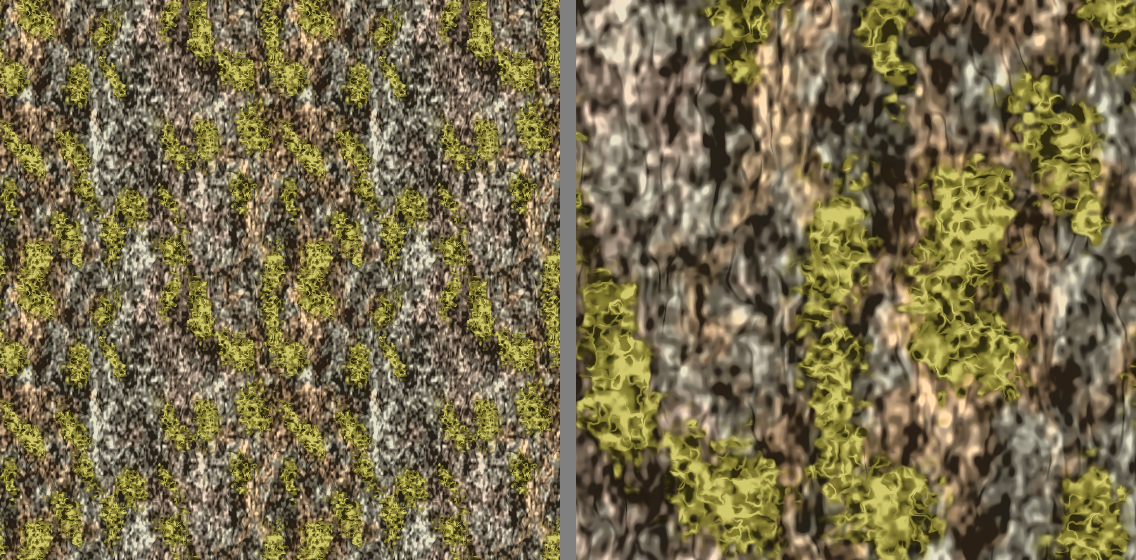
Left: the whole. Right: its middle third, enlarged.
Give the GLSL for this texture, as a Shadertoy shader.

```glsl
#define REPEATS 2.0
#define MOSS_GRID vec2(6.0, 5.0)
#define MOSS_DENSITY 0.80
#define MOSS_RAGGED 2.1
#define BARK_CONTRAST 1.35
#define GRAIN 0.62
#define RELIEF 1.7
#define CRACK_DEPTH 0.30
#define LICHEN 0.38

const float TAU = 6.28319;
const vec3 BARK_DARK = vec3(0.15, 0.125, 0.09);
const vec3 BARK_MID = vec3(0.42, 0.385, 0.33);
const vec3 BARK_LIGHT = vec3(0.65, 0.61, 0.55);
const vec3 BARK_PALE = vec3(0.93, 0.89, 0.80);
const vec3 MOSS_DARK = vec3(0.19, 0.17, 0.06);
const vec3 MOSS_MID = vec3(0.51, 0.48, 0.18);
const vec3 MOSS_TIP = vec3(0.82, 0.79, 0.42);

float hash(vec2 cell, float seed) {
    vec3 p = fract((cell.xyx + seed * 17.3) * vec3(0.1031, 0.1030, 0.0973));
    p += dot(p, p.yzx + 33.33);
    return fract((p.x + p.y) * p.z);
}

// Value noise that wraps every unit of uv; period is a whole cell count.
float noise(vec2 uv, vec2 period, float seed) {
    vec2 p = uv * period, cell = floor(p), f = p - cell;
    f = f * f * (3.0 - 2.0 * f);
    vec2 a = mod(cell, period), b = mod(cell + 1.0, period);
    return mix(mix(hash(a, seed), hash(vec2(b.x, a.y), seed), f.x),
               mix(hash(vec2(a.x, b.y), seed), hash(b, seed), f.x), f.y);
}

// Octaves fade slowly, so fine structure stays strong.
float fbm(vec2 uv, vec2 period, float seed) {
    float sum = 0.0, amplitude = 0.395;
    for (int i = 0; i < 4; i++) {
        sum += amplitude * noise(uv, period, seed + float(i));
        period *= 2.0;
        amplitude *= 0.7;
    }
    return sum;
}

// One where the noise crosses its middle value, falling off with width.
float ridge(vec2 uv, vec2 period, float seed, float width) {
    return 1.0 - smoothstep(0.0, width, abs(noise(uv, period, seed) - 0.5));
}

vec2 warp(vec2 uv, vec2 period, float seed) {
    return vec2(fbm(uv, period, seed), fbm(uv, period, seed + 7.0)) - 0.5;
}

float barkHeight(vec2 uv) {
    return 0.55 * fbm(uv, vec2(20.0, 8.0), 11.0) + 0.45 * fbm(uv, vec2(18.0, 15.0), 19.0);
}

vec3 barkColor(vec2 uv) {
    vec2 q = uv + 0.05 * warp(uv, vec2(8.0, 7.0), 31.0);

    // Fibres lit from the upper left, with fine grain
    float height = barkHeight(q);
    float slope = height - barkHeight(q + vec2(-0.005, 0.005));
    float tone = 0.50 + BARK_CONTRAST * (height - 0.5) + RELIEF * slope;
    tone += GRAIN * (noise(uv, vec2(118.0, 84.0), 41.0) - 0.5);
    tone += 0.6 * GRAIN * (noise(q, vec2(70.0, 46.0), 42.0) - 0.5);

    // Upright cracks and faint furrows
    float broken = smoothstep(0.35, 0.65, noise(q, vec2(13.0, 10.0), 43.0));
    float crack = max(ridge(q, vec2(26.0, 9.0), 45.0, 0.12) * broken,
                      0.75 * ridge(q, vec2(52.0, 22.0), 47.0, 0.14));
    float furrow = smoothstep(0.55, 0.80, noise(q, vec2(9.0, 3.0), 49.0));
    tone -= CRACK_DEPTH * crack + 0.07 * furrow;

    // Pale crust in scattered blots
    float blot = smoothstep(0.56, 0.70, fbm(q, vec2(11.0, 9.0), 53.0));
    tone += LICHEN * blot * (noise(q, vec2(64.0, 56.0), 57.0) - 0.2);

    vec3 color = mix(BARK_DARK, BARK_MID, smoothstep(0.06, 0.42, tone));
    color = mix(color, BARK_LIGHT, smoothstep(0.40, 0.68, tone));
    color = mix(color, BARK_PALE, smoothstep(0.64, 0.94, tone));

    // Faint rust, rose and grey-green bands, broken up by flecks
    float patchy = fbm(q, vec2(11.0, 9.0), 61.0) - 0.5;
    float rust = smoothstep(0.0, 1.3, cos(TAU * (uv.x - 0.08)) + 5.0 * patchy);
    float rose = smoothstep(0.1, 1.2, cos(TAU * (uv.x - 0.64)) - 4.0 * patchy);
    float cool = (1.0 - rust) * (1.0 - rose);
    color *= mix(vec3(1.0), vec3(1.11, 0.98, 0.85), rust);
    color *= mix(vec3(1.0), vec3(1.05, 0.98, 0.96), rose);
    return color * mix(vec3(1.0), vec3(0.96, 1.0, 0.99), max(cool, blot));
}

// Distance to the nearest tilted clump, one at its rim.
float mossField(vec2 uv) {
    vec2 home = floor(uv * MOSS_GRID);
    float field = 4.0;
    for (int y = -1; y <= 1; y++)
    for (int x = -1; x <= 1; x++) {
        vec2 cell = home + vec2(x, y), id = mod(cell, MOSS_GRID);
        vec2 jitter = 0.15 + 0.7 * vec2(hash(id, 71.0), hash(id, 72.0));
        vec2 d = uv - (cell + jitter) / MOSS_GRID;
        float tilt = 1.3 * (hash(id, 73.0) - 0.65);
        d = mat2(cos(tilt), sin(tilt), -sin(tilt), cos(tilt)) * d;
        vec2 size = mix(vec2(0.026, 0.045), vec2(0.052, 0.100),
                        vec2(hash(id, 74.0), hash(id, 75.0)));
        float clump = length(d / size) + 4.0 * step(MOSS_DENSITY, hash(id, 76.0));
        field = min(field, clump);
    }
    return field + MOSS_RAGGED * (fbm(uv, vec2(14.0, 12.0), 81.0) - 0.5)
                 + 0.9 * (noise(uv, vec2(88.0), 85.0) - 0.5);
}

vec3 mossColor(vec2 uv, float field) {
    vec2 q = uv + 0.025 * warp(uv, vec2(30.0), 91.0);
    float strands = max(ridge(q, vec2(66.0), 101.0, 0.26), 0.8 * ridge(q, vec2(92.0), 103.0, 0.28));
    float light = 0.62 * strands + 0.62 * (noise(uv, vec2(112.0), 105.0) - 0.5)
                + 0.45 * (noise(uv, vec2(36.0), 107.0) - 0.5) + 0.10 * (1.0 - field) + 0.12;
    vec3 color = mix(MOSS_DARK, MOSS_MID, smoothstep(0.05, 0.48, light));
    return mix(color, MOSS_TIP, smoothstep(0.46, 0.95, light));
}

void mainImage(out vec4 fragColor, in vec2 fragCoord) {
    vec2 uv = fract(fragCoord / iResolution.xy * REPEATS);
    float field = mossField(uv);
    vec3 color = barkColor(uv);

    // Olive shade spreads beyond the moss itself
    color *= mix(vec3(1.0), vec3(0.82, 0.81, 0.60), smoothstep(1.6, 0.95, field));
    color = mix(color, mossColor(uv, field), smoothstep(1.18, 0.78, field));
    fragColor = vec4(clamp(color, 0.0, 1.0), 1.0);
}
```
